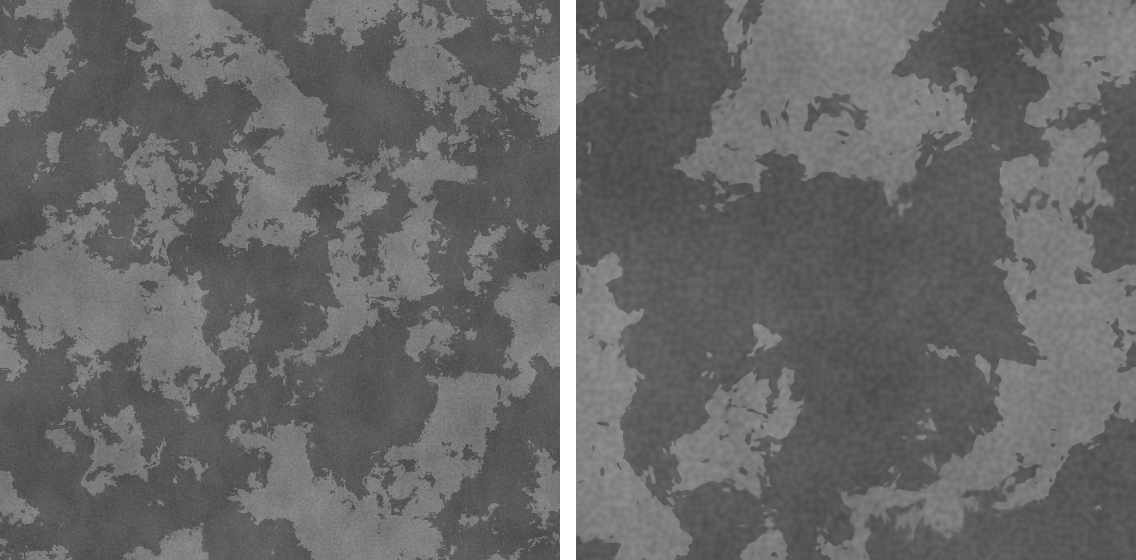
Left: the whole. Right: its middle third, enlarged.
A WebGL 2 fragment shader for this texture:

```glsl
#version 300 es
precision highp float;
// Weathered grey plaster: broken pale patches over a dark mottled ground, tiling.

uniform vec2 u_resolution;
out vec4 fragColor;

const vec3 DARK_GROUND = vec3(0.343);
const vec3 PALE_COAT = vec3(0.490);
const float PATCH_REPEATS = 5.0;    // coarsest patch cells per tile
const float CHIP_REPEATS = 17.0;    // coarsest chips and islands
const float CHIP_GAIN = 0.70;       // raggedness of the borders
const float CHIP_MIN = 0.38;        // chipping in calm areas
const float CHIP_MAX = 0.95;        // chipping in broken areas
const float PATCH_LEVEL = 0.080;    // higher leaves less pale coat
const float CRISP_EDGE = 0.022;     // border half width, in field units
const float HAZY_EDGE = 0.20;
const float WARP = 0.014;           // border distortion, in tile units
const float CLOUD_STRENGTH = 0.058;
const float STREAK_STRENGTH = 0.020;
const float GRAIN_STRENGTH = 0.056;
const float GRAIN_REPEATS = 256.0;

// Integer hash of a lattice cell, 0 to 1
float hash(vec2 cell, float seed) {
    uvec3 q = uvec3(cell, seed) * uvec3(1597u, 3812u, 2749u) + uvec3(71u, 193u, 517u);
    uint h = q.x * 74531u ^ q.y * 91283u ^ q.z * 65537u;
    h = (h ^ (h >> 15)) * 739391u;
    h = (h ^ (h >> 13)) * 972663u;
    h ^= h >> 16;
    return float(h & 65535u) / 65536.0;
}

// Slope of a random unit gradient at one lattice corner
float corner(vec2 cell, vec2 offset, vec2 period, float seed) {
    float angle = 6.28319 * hash(mod(cell, period), seed);
    return dot(vec2(cos(angle), sin(angle)), offset);
}

// Gradient noise that wraps after a whole number of cells
float noise(vec2 uv, vec2 period, float seed) {
    vec2 p = uv * period + fract(seed * vec2(0.618, 0.414));
    vec2 cell = floor(p);
    vec2 f = p - cell;
    vec2 s = f * f * f * (f * (f * 6.0 - 15.0) + 10.0);
    vec2 e = vec2(1.0, 0.0);
    float low = mix(corner(cell, f, period, seed),
                    corner(cell + e.xy, f - e.xy, period, seed), s.x);
    float high = mix(corner(cell + e.yx, f - e.yx, period, seed),
                     corner(cell + e.xx, f - e.xx, period, seed), s.x);
    return mix(low, high, s.y);
}

float fbm(vec2 uv, vec2 period, int octaves, float gain, float seed) {
    float sum = 0.0;
    float amplitude = 1.0;
    for (int i = 0; i < octaves; i++) {
        sum += amplitude * noise(uv, period, seed + float(i));
        period *= 2.0;
        amplitude *= gain;
    }
    return sum;
}

void main() {
    vec2 uv = gl_FragCoord.xy / u_resolution;

    // Broad patches, chipped more in some areas than in others
    vec2 bend = vec2(fbm(uv, vec2(12.0), 3, 0.6, 31.0), fbm(uv, vec2(12.0), 3, 0.6, 47.0));
    vec2 bent = uv + WARP * bend;
    float broad = fbm(bent, vec2(PATCH_REPEATS), 2, 0.7, 3.0);
    float chips = fbm(bent, vec2(CHIP_REPEATS), 5, CHIP_GAIN, 11.0);
    float broken = smoothstep(-0.25, 0.25, fbm(uv, vec2(6.0), 2, 0.5, 23.0));
    float field = broad + mix(CHIP_MIN, CHIP_MAX, broken) * chips - PATCH_LEVEL;

    // Mostly crisp borders, locally worn into a haze
    float crispWidth = CRISP_EDGE + 0.3 * fwidth(field);
    float crisp = smoothstep(-crispWidth, crispWidth, field);
    float hazy = smoothstep(-HAZY_EDGE, HAZY_EDGE, field);
    float wear = smoothstep(0.05, 0.5, fbm(uv, vec2(9.0), 3, 0.5, 61.0));
    float coat = mix(crisp, hazy, 0.04 + 0.5 * wear);

    // Surface tone: soft clouds, faint upright streaks and fine grain
    float cloud = fbm(uv, vec2(6.0), 6, 0.65, 83.0);
    float streak = fbm(uv + 0.02 * bend, vec2(40.0, 14.0), 3, 0.6, 101.0);
    float grain = noise(uv, vec2(GRAIN_REPEATS), 127.0)
                + 0.4 * noise(uv, vec2(0.5 * GRAIN_REPEATS), 139.0);
    float tone = CLOUD_STRENGTH * cloud + STREAK_STRENGTH * streak + GRAIN_STRENGTH * grain;

    vec3 colour = mix(DARK_GROUND, PALE_COAT, coat) + tone * mix(0.9, 1.1, coat);
    fragColor = vec4(colour, 1.0);
}
```
